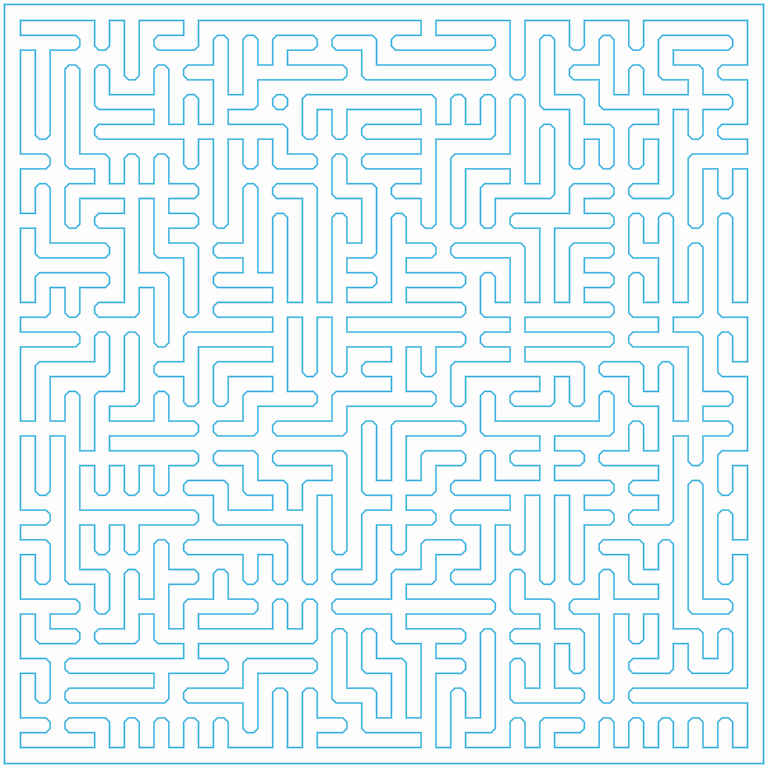
This pattern is drawn by a three.js fragment shader. Its source:

```glsl
// Outline of a square labyrinth with thin blue lines on white.
// Wall posts sit on a grid; each links to a random neighbour that lies lower
// on a gradient-noise terrain, so the walls form trees without any loops.

varying vec2 vUv;

const vec3 PAPER = vec3(0.992);
const vec3 INK = vec3(0.0, 0.61, 0.84);
const float UNIT = 0.01932;       // corridor and wall width on the canvas
const float POSTS = 24.0;         // inner posts per side
const float HALF_SPAN = 24.5;     // half the maze side, in units
const float FRAME = 25.58;        // half the outer frame side, in units
const float CHAMFER = 0.28;       // cut on free wall corners, in units
const float LINE_WIDTH = 0.0016;  // canvas units
const float SOFTNESS = 0.00195;   // edge filter width, canvas units

float hash(vec2 p) {
  vec3 q = fract(vec3(p.xyx) * 0.1031);
  q += dot(q, q.yzx + 33.33);
  return fract((q.x + q.y) * q.z);
}

// Dot product of a random unit gradient with the offset from its corner.
float cornerSlope(vec2 corner, vec2 offset) {
  float angle = 6.2832 * hash(corner);
  return dot(vec2(cos(angle), sin(angle)), offset);
}

float gradientNoise(vec2 p) {
  vec2 i = floor(p);
  vec2 f = p - i;
  vec2 w = f * f * f * (f * (f * 6.0 - 15.0) + 10.0);
  vec2 e = vec2(1.0, 0.0);
  return mix(
    mix(cornerSlope(i, f), cornerSlope(i + e.xy, f - e.xy), w.x),
    mix(cornerSlope(i + e.yx, f - e.yx), cornerSlope(i + e.xx, f - e.xx), w.x),
    w.y);
}

bool isBorder(vec2 post) {
  return min(post.x, post.y) < 0.0 || max(post.x, post.y) > POSTS - 1.0;
}

// Terrain height at a post; the border is the lowest place.
float height(vec2 post) {
  if (isBorder(post)) return -100.0;
  return 6.0 * gradientNoise(post * 0.23 + 17.4) + 0.6 * hash(post + 51.0);
}

// The four grid steps: left, right, down, up.
vec2 direction(int k) {
  float s = float(k);
  return k < 2 ? vec2(2.0 * s - 1.0, 0.0) : vec2(0.0, 2.0 * s - 5.0);
}

// Random downhill step from a post, or zero where there is none.
vec2 downhillStep(vec2 post) {
  vec2 chosen = vec2(0.0);
  if (isBorder(post)) return chosen;
  float level = height(post);
  float best = -1.0;
  for (int k = 0; k < 4; k++) {
    vec2 dir = direction(k);
    float score = hash(post + 29.0 * float(k + 1));
    if (score > best && height(post + dir) < level) {
      best = score;
      chosen = dir;
    }
  }
  return chosen;
}

float chamferedBox(vec2 p, float halfSize, float cut) {
  vec2 a = abs(p);
  float bevel = (a.x + a.y - 2.0 * halfSize + cut) * 0.7071;
  return max(max(a.x, a.y) - halfSize, bevel);
}

// Strip that runs from the post centre outwards along dir.
float arm(vec2 p, vec2 dir, float halfWidth) {
  float across = abs(dot(p, vec2(-dir.y, dir.x)));
  return max(across - halfWidth, -dot(p, dir));
}

// Signed distance to the walls around the nearest post, in units.
float wallDistance(vec2 p) {
  vec2 post = floor((p + HALF_SPAN - 0.5) * 0.5);
  vec2 local = p + HALF_SPAN - (2.0 * post + 1.5);
  float d = chamferedBox(local, 0.5, CHAMFER);
  vec2 own = downhillStep(post);
  for (int k = 0; k < 4; k++) {
    vec2 dir = direction(k);
    bool linked = dot(own, dir) > 0.5
      || dot(downhillStep(post + dir), dir) < -0.5;
    if (linked) d = min(d, arm(local, dir, 0.5));
  }
  return d;
}

// Share of a filter window at distance d that the line covers.
float lineCoverage(float d, float width, float window) {
  float upper = min(d + 0.5 * window, 0.5 * width);
  float lower = max(d - 0.5 * window, -0.5 * width);
  return max(upper - lower, 0.0) / window;
}

void main() {
  vec2 p = (vUv - 0.5) / UNIT;
  float reach = max(abs(p.x), abs(p.y));
  float walls = min(wallDistance(p), HALF_SPAN - reach);
  float outline = min(abs(walls), abs(reach - FRAME)) * UNIT;
  float ink = lineCoverage(outline, LINE_WIDTH, SOFTNESS);
  gl_FragColor = vec4(mix(PAPER, INK, ink), 1.0);
}
```
